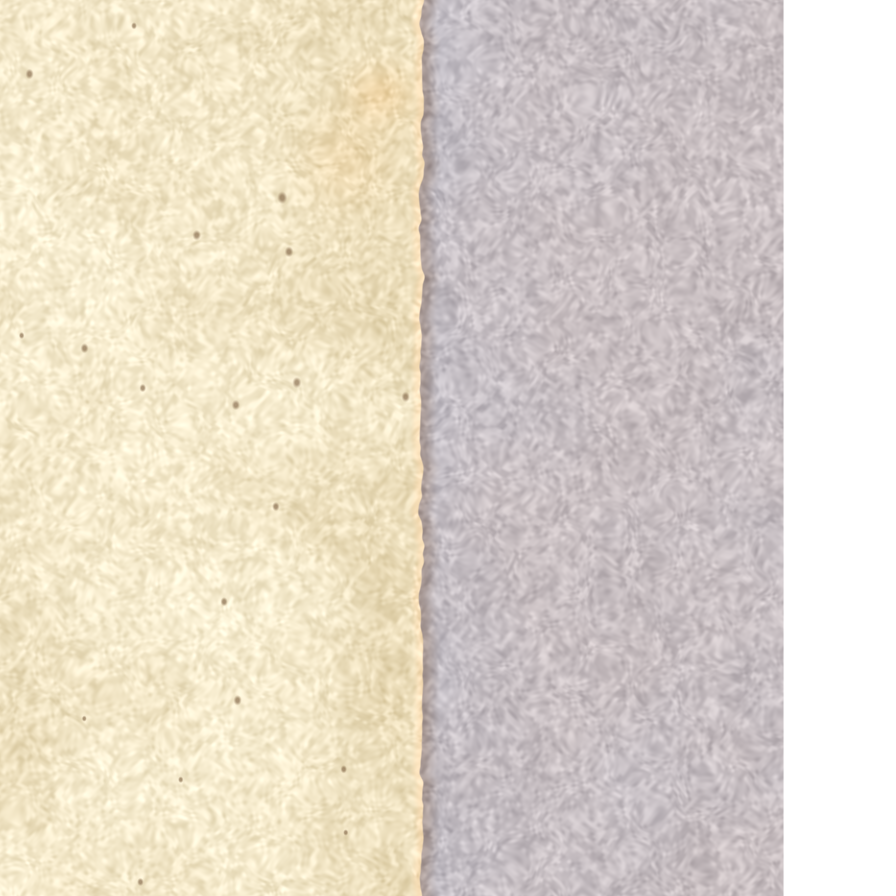
Write a three.js fragment shader that draws this texture.

```glsl
// Aged cream paper with a slightly ragged right edge, lying on a grey
// speckled board that ends at a plain white strip. Layered value noise makes
// the grain and mottling; soft spots and hashed cells add stains and specks.
varying vec2 vUv;

const float PAPER_EDGE = 0.4705;
const float BOARD_EDGE = 0.8745;
const float EDGE_ROUGHNESS = 0.006;
const float SOFTNESS = 0.0012;
const float GRAIN_SCALE = 125.0;
const float PAPER_GRAIN = 0.17;
const float BOARD_GRAIN = 0.19;
const float SPECK_CELLS = 17.0;
const float SPECK_CHANCE = 0.12;

const vec3 PAPER = vec3(0.957, 0.911, 0.790);
const vec3 PAPER_SHADE = vec3(0.905, 0.845, 0.700);
const vec3 PAPER_LIGHT = vec3(0.985, 0.950, 0.845);
const vec3 STAIN = vec3(0.955, 0.810, 0.590);
const vec3 RIM = vec3(1.0, 0.890, 0.735);
const vec3 SPECK = vec3(0.50, 0.39, 0.27);
const vec3 BOARD = vec3(0.786, 0.748, 0.757);
const vec3 BOARD_COOL = vec3(0.762, 0.747, 0.778);
const vec3 SHADOW = vec3(0.640, 0.575, 0.550);

float hash(vec2 p) {
  vec3 q = fract(vec3(p.xyx) * 0.1031);
  q += dot(q, q.yzx + 33.33);
  return fract((q.x + q.y) * q.z);
}

float noise(vec2 p) {
  vec2 i = floor(p);
  vec2 f = fract(p);
  f = f * f * (3.0 - 2.0 * f);
  float low = mix(hash(i), hash(i + vec2(1.0, 0.0)), f.x);
  float high = mix(hash(i + vec2(0.0, 1.0)), hash(i + 1.0), f.x);
  return mix(low, high, f.y);
}

// Fractal noise centred on zero
float mottle(vec2 p) {
  float sum = 0.0;
  float weight = 0.5;
  for (int i = 0; i < 4; i++) {
    sum += weight * (noise(p) - 0.5);
    p = mat2(1.6, 1.2, -1.2, 1.6) * p + 7.3;
    weight *= 0.5;
  }
  return sum;
}

// Fine fibres, gently warped and slightly longer upwards
float grain(vec2 uv) {
  vec2 p = uv * GRAIN_SCALE;
  p += 1.5 * vec2(noise(p * 0.3), noise(p * 0.3 + 40.0));
  float coarse = noise(p * vec2(1.1, 0.8)) - 0.5;
  float fine = noise(mat2(1.4, 1.0, -1.0, 1.4) * p + 19.0) - 0.5;
  return 0.55 * coarse + 0.65 * fine;
}

float spot(vec2 uv, vec2 centre, vec2 size) {
  vec2 d = (uv - centre) / size;
  return exp(-dot(d, d));
}

float specks(vec2 uv) {
  vec2 cell = floor(uv * SPECK_CELLS);
  vec2 centre = 0.2 + 0.6 * vec2(hash(cell + 3.0), hash(cell + 71.0));
  vec2 d = (fract(uv * SPECK_CELLS) - centre) * vec2(1.0, 0.8);
  float radius = mix(0.04, 0.085, hash(cell + 23.0));
  float present = step(hash(cell + 11.0), SPECK_CHANCE);
  return present * (1.0 - smoothstep(radius * 0.3, radius * 1.3, length(d)));
}

vec3 paperColor(vec2 uv, float inset) {
  float cloud = mottle(uv * 9.0);
  float shade = 0.65 * smoothstep(0.19, 0.02, inset) + 1.2 * cloud;
  shade += 0.35 * spot(uv, vec2(0.0, 0.18), vec2(0.07, 0.10));
  vec3 col = mix(PAPER, PAPER_SHADE, clamp(shade, 0.0, 1.0));
  float light = 0.7 * spot(uv, vec2(0.06, 0.70), vec2(0.10, 0.14));
  light += 0.65 * spot(uv, vec2(0.27, 0.18), vec2(0.14, 0.25));
  col = mix(col, PAPER_LIGHT, clamp(light - cloud, 0.0, 0.8));
  // Warm stains near the upper right
  float stain = 0.5 * spot(uv, vec2(0.425, 0.895), vec2(0.035, 0.03));
  stain += 0.3 * spot(uv, vec2(0.385, 0.82), vec2(0.045, 0.05));
  col = mix(col, STAIN, stain);
  col = mix(col, RIM, 0.75 * smoothstep(0.012, 0.002, inset));
  col += grain(uv) * PAPER_GRAIN * vec3(0.85, 0.95, 1.2);
  return mix(col, SPECK, 0.65 * specks(uv));
}

vec3 boardColor(vec2 uv, float gap) {
  float cool = 0.85 * exp(-gap / 0.065) + 1.1 * mottle(uv * 7.0 + 30.0);
  vec3 col = mix(BOARD, BOARD_COOL, clamp(cool, 0.0, 1.0));
  col += 0.05 * mottle(uv * 22.0 + 5.0);
  float shadow = smoothstep(0.022, 0.0, gap);
  col = mix(col, SHADOW, 0.85 * shadow);
  return col + grain(uv + 2.0) * BOARD_GRAIN * vec3(1.0, 1.0, 0.96);
}

void main() {
  vec2 uv = vUv;
  float wobble = noise(vec2(uv.y * 42.0, 4.0)) - 0.5;
  wobble += 0.4 * (noise(vec2(uv.y * 110.0, 9.0)) - 0.5);
  float dist = uv.x - PAPER_EDGE - wobble * EDGE_ROUGHNESS;

  vec3 paper = paperColor(uv, max(-dist, 0.0));
  vec3 board = boardColor(uv, max(dist, 0.0));
  vec3 col = mix(paper, board, smoothstep(-SOFTNESS, SOFTNESS, dist));
  float strip = smoothstep(-SOFTNESS, SOFTNESS, uv.x - BOARD_EDGE);
  col = mix(col, vec3(1.0), strip);
  gl_FragColor = vec4(clamp(col, 0.0, 1.0), 1.0);
}
```
